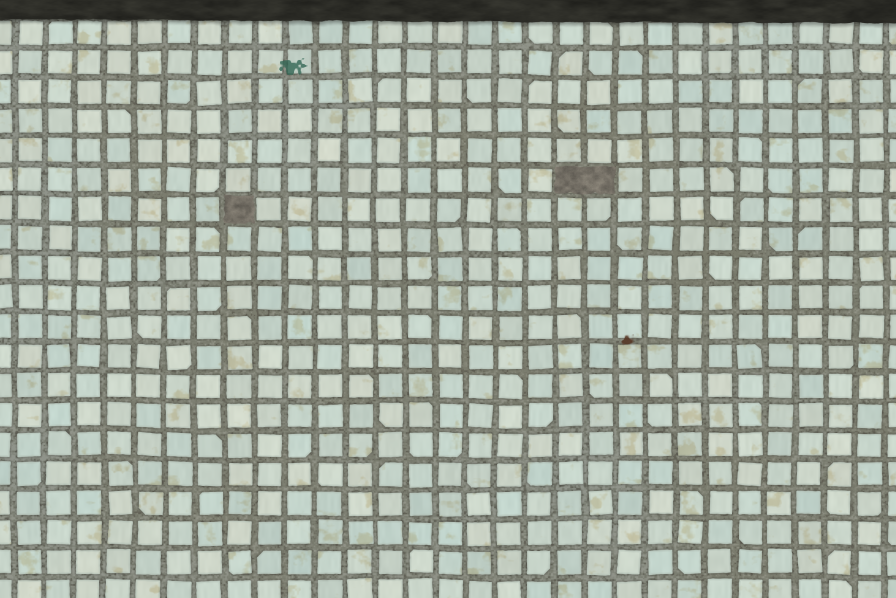
Write a Shadertoy shader that draws this texture.

```glsl
// Weathered wall of small pale green mosaic tiles in rough grey grout, under a dark ledge.

const vec2 TILES = vec2(29.82, 20.32);      // repeats across and down
const vec2 GRID_OFFSET = vec2(0.471, 0.611); // partial tile at left, ledge at top
const vec2 TILE_HALF = vec2(0.392, 0.398);  // half size of a tile, in cells
const float CORNER_RADIUS = 0.035;
const float SHIFT = 0.055;                  // random offset, in cells
const float TILT = 0.07;                    // random rotation, in radians
const float CHIP_CHANCE = 0.13;
const float LEDGE_EDGE = 0.06;              // lower edge of the ledge, in cells

const vec3 TILE_GREEN = vec3(0.745, 0.825, 0.795);
const vec3 TILE_CREAM = vec3(0.825, 0.845, 0.785);
const vec3 TILE_SHADE = vec3(0.69, 0.74, 0.70);
const vec3 GROUT_LIGHT = vec3(0.56, 0.58, 0.55);
const vec3 GROUT_MID = vec3(0.47, 0.49, 0.45);
const vec3 GROUT_DARK = vec3(0.36, 0.36, 0.33);
const vec3 LEDGE = vec3(0.16, 0.16, 0.14);
const vec3 BARE_BED = vec3(0.47, 0.45, 0.41);
const vec3 RUST = vec3(0.33, 0.20, 0.13);
const vec3 PAINT_GREEN = vec3(0.20, 0.40, 0.33);

// Cells whose tile has fallen out
const vec2 MISSING[3] = vec2[3](vec2(7.0, 6.0), vec2(18.0, 5.0), vec2(19.0, 5.0));

float hash(vec2 p) {
    return fract(sin(dot(p, vec2(127.1, 311.7))) * 43758.55);
}

float noise(vec2 p) {
    vec2 i = floor(p), f = fract(p);
    f = f * f * (3.0 - 2.0 * f);
    return mix(mix(hash(i), hash(i + vec2(1, 0)), f.x),
               mix(hash(i + vec2(0, 1)), hash(i + vec2(1, 1)), f.x), f.y);
}

float fbm(vec2 p) {
    float sum = 0.0, amp = 0.5;
    for (int i = 0; i < 4; i++) {
        sum += amp * noise(p);
        p = p * 2.03 + 17.3;
        amp *= 0.5;
    }
    return sum / 0.9375;
}

float roundedBox(vec2 p, vec2 halfSize, float r) {
    vec2 q = abs(p) - halfSize + r;
    return length(max(q, 0.0)) + min(max(q.x, q.y), 0.0) - r;
}

// Signed distance to the tile of one cell; p is relative to the cell centre
float tileDistance(vec2 p, vec2 id, out vec2 local) {
    vec2 shift = vec2(hash(id + 3.1), hash(id + 7.7)) - 0.5;
    float angle = (hash(id + 11.3) - 0.5) * TILT * (hash(id + 5.9) < 0.2 ? 2.0 : 1.0);
    float c = cos(angle), s = sin(angle);
    local = mat2(c, s, -s, c) * (p - shift * SHIFT);
    vec2 size = TILE_HALF + 0.03 * (vec2(hash(id + 19.2), hash(id + 23.8)) - 0.5);
    float d = roundedBox(local, size, CORNER_RADIUS);
    d += 0.022 * (noise(local * 9.0 + id * 31.0) - 0.5);

    // One broken corner on some tiles
    vec2 corner = sign(vec2(hash(id + 41.0), hash(id + 43.0)) - 0.5);
    float cut = dot(local, corner) * 0.707 - mix(0.40, 0.49, hash(id + 47.0));
    return hash(id + 53.0) < CHIP_CHANCE ? max(d, cut) : d;
}

void mainImage(out vec4 fragColor, in vec2 fragCoord) {
    vec2 uv = fragCoord / iResolution.xy;
    vec2 g = vec2(uv.x, 1.0 - uv.y) * TILES - GRID_OFFSET; // rows count downward
    float aa = 0.7 * TILES.y / iResolution.y;

    // Hand-laid drift of the rows and columns
    vec2 cellPos = g + 0.09 * (vec2(noise(g * 0.31), noise(g * 0.31 + 40.0)) - 0.5);
    vec2 id = floor(cellPos);
    vec2 local;
    float d = tileDistance(cellPos - id - 0.5, id, local);

    // Grout: gritty, with broad dirty zones and a few dark pits
    float grit = 0.6 * noise(g * 11.0) + 0.4 * noise(g * 19.0 + 9.0);
    float dirt = fbm(g * 0.25 + 4.0);
    vec3 grout = mix(GROUT_MID, GROUT_LIGHT, smoothstep(0.35, 0.85, grit + 0.4 * (0.5 - dirt)));
    grout = mix(grout, GROUT_DARK, smoothstep(0.42, 0.12, grit) * 0.8);
    grout *= mix(vec3(1.0), vec3(1.02, 0.98, 0.93), dirt);
    grout *= 1.0 - 0.14 * smoothstep(0.09, 0.0, d);

    // Glaze: hue per tile, faint streaks, worn rim
    float hue = 0.75 * hash(id + 61.0) + 0.5 * (fbm(g * 0.2 + 20.0) - 0.25);
    vec3 tile = mix(TILE_GREEN, TILE_CREAM, clamp(hue, 0.0, 1.0));
    tile *= 0.965 + 0.06 * hash(id + 71.0);
    tile += 0.035 * (noise(local * vec2(9.0, 2.5) + id * 13.0) - 0.5);
    tile = mix(tile, TILE_SHADE, 0.65 * smoothstep(-0.09, 0.0, d));
    float stain = smoothstep(0.64, 0.8, fbm(g * 1.7 + 60.0));
    tile *= mix(vec3(1.0), vec3(0.94, 0.90, 0.82), stain);

    float cover = 1.0 - smoothstep(-aa, aa, d);
    vec3 color = mix(grout, tile, cover);

    // Bare bedding where tiles are gone
    for (int i = 0; i < 3; i++) {
        float hole = roundedBox(g - MISSING[i] - 0.5, vec2(0.5, 0.46), 0.05);
        hole += 0.1 * (noise(g * 6.0) - 0.5);
        vec3 bed = BARE_BED * (0.72 + 0.5 * fbm(g * 5.0));
        color = mix(color, bed, 1.0 - smoothstep(-aa, aa, hole));
    }

    // Rust spot and a smear of green paint
    float rough = 0.25 * (noise(g * 8.0) - 0.5);
    color = mix(color, RUST, 0.85 * smoothstep(0.24, 0.1, length(g - vec2(20.42, 10.98)) + rough));
    float smear = length((g - vec2(9.25, 1.65)) * vec2(0.7, 1.2)) + 2.0 * rough;
    color = mix(color, PAINT_GREEN, 0.8 * smoothstep(0.26, 0.12, smear));

    // Dark ledge with a ragged lower edge and a soft shadow
    float edge = g.y - LEDGE_EDGE - 0.004 * g.x - 0.14 * (fbm(g * 2.0) - 0.5);
    color *= 1.0 - 0.3 * smoothstep(0.2, 0.0, edge);
    vec3 ledge = LEDGE * (0.65 + 0.8 * fbm(g * vec2(1.5, 4.0)));
    color = mix(ledge, color, smoothstep(-aa, aa, edge));

    fragColor = vec4(color, 1.0);
}
```
